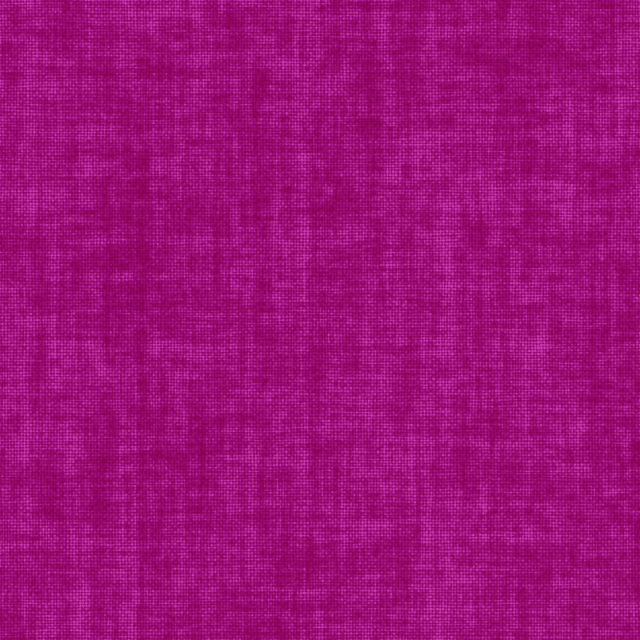
Give the GLSL for this texture, as a Shadertoy shader.

```glsl
// Fine plain-woven magenta cloth with uneven dye.
// Stretched value noise gives slubby warp and weft streaks; cosines give the
// thread grid. Their sum is one tone value that picks a colour from a ramp.

#define THREADS 208.0        // threads across the canvas height
#define WEAVE_DEPTH 0.78     // contrast of the thread grid
#define CHECKER_DEPTH 0.45   // contrast of the over-under alternation
#define WOBBLE 0.28          // thread wander, in thread widths
#define WEFT_STRENGTH 0.62   // horizontal streaks
#define WARP_STRENGTH 0.64   // vertical streaks
#define CLOUD_STRENGTH 0.50  // soft uneven dye
#define GRAIN_STRENGTH 1.00  // fibre-scale irregularity
#define DARK_DYE vec3(0.548, 0.020, 0.360)
#define MID_DYE vec3(0.612, 0.050, 0.462)
#define LIGHT_DYE vec3(0.712, 0.162, 0.598)

const float TAU = 6.28319;

float hash(vec2 p) {
    vec3 q = fract(p.xyx * 0.1031);
    q += dot(q, q.yzx + 33.33);
    return fract((q.x + q.y) * q.z);
}

// Smooth value noise from -1 to 1
float noise(vec2 p) {
    vec2 cell = floor(p);
    vec2 f = fract(p);
    f = f * f * (3.0 - 2.0 * f);
    float low = mix(hash(cell), hash(cell + vec2(1.0, 0.0)), f.x);
    float high = mix(hash(cell + vec2(0.0, 1.0)), hash(cell + 1.0), f.x);
    return 2.0 * mix(low, high, f.y) - 1.0;
}

// Horizontal slubs: long, short and broad
float weftStreaks(vec2 uv) {
    return 0.65 * noise(uv * vec2(5.0, 140.0) + 17.0)
         + 1.10 * noise(uv * vec2(36.0, 190.0) + 41.0)
         + 0.50 * noise(uv * vec2(4.0, 42.0) + 73.0);
}

// Vertical slubs: fine, narrow and broad
float warpStreaks(vec2 uv) {
    return 0.95 * noise(uv * vec2(185.0, 30.0) + 89.0)
         + 0.90 * noise(uv * vec2(95.0, 4.0) + 105.0)
         + 0.65 * noise(uv * vec2(40.0, 3.0) + 139.0);
}

// Blotches a few threads wide, over a faint large drift
float dyeClouds(vec2 uv) {
    return 0.90 * noise(uv * vec2(46.0, 58.0) + 155.0)
         + 0.70 * noise(uv * vec2(19.0, 24.0) + 171.0)
         + 0.45 * noise(uv * 4.0 + 203.0);
}

// Raised thread crossings, faded out when too fine for the pixel grid
float weave(vec2 uv) {
    vec2 wander = vec2(noise(uv * vec2(60.0, 12.0) + 237.0),
                       noise(uv * vec2(12.0, 60.0) + 271.0));
    vec2 thread = uv * THREADS + WOBBLE * wander;
    vec2 ridge = cos(TAU * thread);
    vec2 alternate = cos(0.5 * TAU * thread);
    float fade = 1.0 - smoothstep(0.45, 0.70, THREADS / iResolution.y);
    return fade * (WEAVE_DEPTH * (ridge.x + ridge.y)
                 + CHECKER_DEPTH * alternate.x * alternate.y);
}

// Tone near -1.6 is dark, 0.1 is mid, 1.9 is light
vec3 dyeRamp(float tone) {
    vec3 shade = mix(MID_DYE, DARK_DYE, clamp((0.1 - tone) / 1.7, 0.0, 1.25));
    return mix(shade, LIGHT_DYE, clamp((tone - 0.1) / 1.8, 0.0, 1.6));
}

void mainImage(out vec4 fragColor, in vec2 fragCoord) {
    vec2 uv = fragCoord / iResolution.y;

    // Uneven dye along the yarns
    float streaks = WEFT_STRENGTH * weftStreaks(uv)
                  + WARP_STRENGTH * warpStreaks(uv)
                  + CLOUD_STRENGTH * dyeClouds(uv);

    // Paler yarns show their crossings more strongly
    float relief = weave(uv) * clamp(1.0 + 0.35 * streaks, 0.6, 1.7);
    float grain = GRAIN_STRENGTH * noise(uv * THREADS * 1.5 + 307.0);

    fragColor = vec4(clamp(dyeRamp(streaks + relief + grain), 0.0, 1.0), 1.0);
}
```
